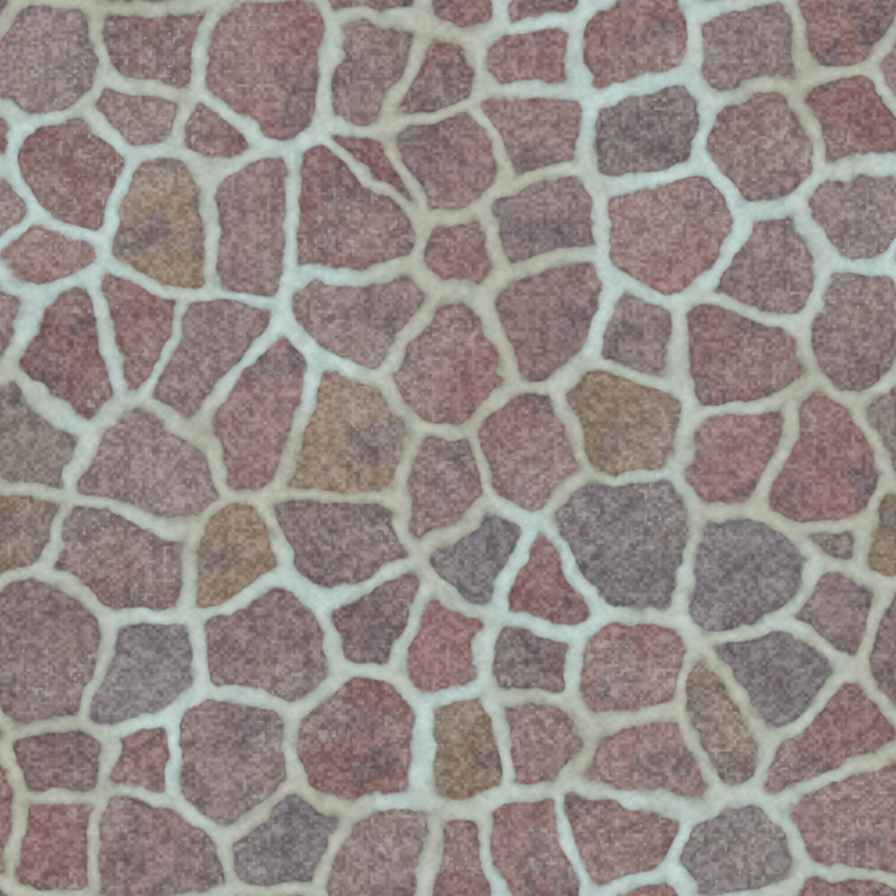
This texture is drawn by a WebGL 2 fragment shader. Its source:

```glsl
#version 300 es
precision highp float;

uniform vec2 u_resolution;
out vec4 fragColor;

const float CELLS = 9.0;

float hash(vec2 p) {
    return fract(sin(dot(p, vec2(127.1, 311.7))) * 43758.5453);
}

// Value noise that wraps over the unit square
float noise(vec2 uv, float period) {
    vec2 p = uv * period;
    vec2 i = floor(p);
    vec2 f = p - i;
    f = f * f * (3.0 - 2.0 * f);
    vec2 a = mod(i, period);
    vec2 b = mod(i + 1.0, period);
    return mix(mix(hash(a), hash(vec2(b.x, a.y)), f.x),
               mix(hash(vec2(a.x, b.y)), hash(b), f.x), f.y);
}

float fbm(vec2 uv, float period) {
    float sum = 0.0;
    float amplitude = 0.533;
    for (int k = 0; k < 4; k++) {
        sum += amplitude * noise(uv, period);
        uv += 0.173;
        period *= 2.0;
        amplitude *= 0.5;
    }
    return sum;
}

// Stone centre in xy, size weight in z
vec3 stoneSite(vec2 cell) {
    vec2 id = mod(cell, CELLS);
    vec2 jitter = vec2(hash(id + 3.7), hash(id + 21.3));
    return vec3(cell + 0.5 + 0.8 * (jitter - 0.5), 0.27 * hash(id + 47.9));
}

// Weighted Voronoi: rounded distance to the border in x, stone id in yz
vec3 paving(vec2 p) {
    vec2 base = floor(p);
    vec2 nearestCell = base;
    vec3 nearest = vec3(0.0);
    float best = 1e5;
    for (int y = -2; y <= 2; y++) {
        for (int x = -2; x <= 2; x++) {
            vec2 cell = base + vec2(x, y);
            vec3 site = stoneSite(cell);
            vec2 d = site.xy - p;
            float power = dot(d, d) - site.z;
            if (power < best) {
                best = power;
                nearest = site;
                nearestCell = cell;
            }
        }
    }
    float sum = 0.0;
    for (int y = -2; y <= 2; y++) {
        for (int x = -2; x <= 2; x++) {
            if (x == 0 && y == 0) continue;
            vec3 site = stoneSite(nearestCell + vec2(x, y));
            vec2 d = site.xy - p;
            float border = (dot(d, d) - site.z - best) / (2.0 * distance(site.xy, nearest.xy));
            sum += exp(-border / 0.035);
        }
    }
    return vec3(-0.035 * log(sum), mod(nearestCell, CELLS));
}

vec3 stoneColor(vec2 uv, vec2 id) {
    float kind = hash(id + 63.1);
    vec3 color = mix(vec3(0.55, 0.435, 0.425), vec3(0.53, 0.465, 0.46), smoothstep(0.2, 0.65, kind));
    color = mix(color, vec3(0.48, 0.46, 0.475), smoothstep(0.74, 0.82, kind));
    color = mix(color, vec3(0.57, 0.50, 0.44), smoothstep(0.88, 0.93, kind));
    color += 0.07 * (hash(id + 81.7) - 0.5);

    // Weathered patches, dark and pale
    float patches = fbm(uv + 0.31, 22.0);
    color = mix(color, vec3(0.44, 0.40, 0.42), 0.65 * smoothstep(0.54, 0.74, patches));
    float pale = smoothstep(0.4, 0.7, fbm(uv + 0.67, 14.0));
    color = mix(color, vec3(0.59, 0.55, 0.53), 0.45 * pale);

    // Mineral grain
    color += 0.15 * (noise(uv, 250.0) - 0.5) + 0.09 * (noise(uv + 0.43, 110.0) - 0.5);
    float specks = smoothstep(0.66, 0.95, noise(uv + 0.19, 190.0));
    return mix(color, vec3(0.68, 0.66, 0.65), specks * (0.25 + 0.4 * pale));
}

vec3 mortarColor(vec2 uv, float depth) {
    float tone = smoothstep(0.3, 0.7, fbm(uv + 0.53, 7.0));
    vec3 color = mix(vec3(0.67, 0.68, 0.62), vec3(0.71, 0.775, 0.76), tone);
    color += 0.12 * (fbm(uv + 0.11, 60.0) - 0.5) + 0.05 * (noise(uv, 230.0) - 0.5);
    return color + mix(-0.05, 0.025, depth);
}

void main() {
    vec2 uv = gl_FragCoord.xy / u_resolution;

    // Bend the outlines, then fray them
    vec2 warp = vec2(fbm(uv, 18.0), fbm(uv + 0.37, 18.0)) - 0.5;
    vec3 stone = paving(uv * CELLS + 0.3 * warp);
    float jointWidth = 0.065 + 0.03 * hash(stone.yz + 9.4);
    float edge = stone.x - jointWidth + 0.05 * (fbm(uv + 0.77, 70.0) - 0.5);

    float softness = 0.018 + 0.5 * CELLS / u_resolution.y;
    float cover = smoothstep(-softness, softness, edge);

    vec3 surface = stoneColor(uv, stone.yz);
    surface *= 1.0 - 0.07 * (1.0 - smoothstep(0.0, 0.07, edge));
    vec3 joint = mortarColor(uv, smoothstep(0.0, 0.07, -edge));
    fragColor = vec4(mix(joint, surface, cover), 1.0);
}
```
